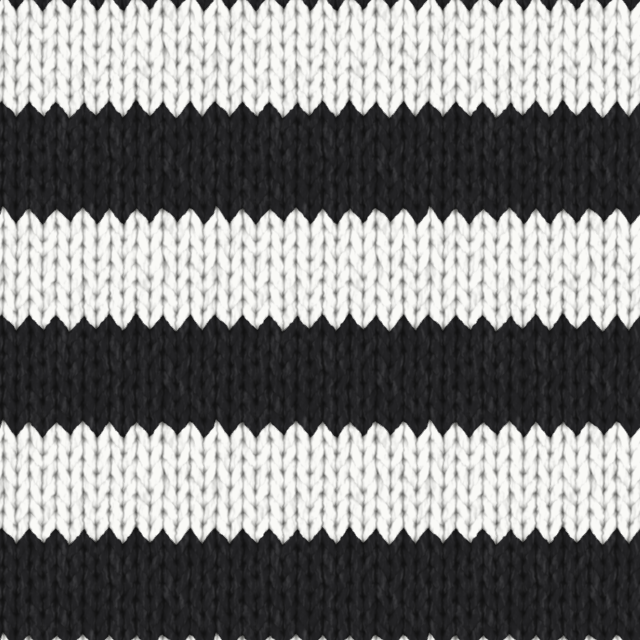
Reproduce this texture procedurally as a WebGL 1 fragment shader.

```glsl
precision highp float;
uniform vec2 u_resolution;

const vec2 STITCHES = vec2(8.0, 12.0); // columns and rows in one repeat
const float ROW_HEIGHT = 0.667;        // relative to the column width

float hash(vec2 p) {
  vec3 q = fract(vec3(p.xyx) * 0.1031);
  q += dot(q, q.yzx + 33.33);
  return fract((q.x + q.y) * q.z);
}

// Value noise that wraps after the given period
float noise(vec2 p, vec2 period) {
  vec2 i = floor(p), f = fract(p);
  f = f * f * (3.0 - 2.0 * f);
  vec2 a = mod(i, period), b = mod(i + 1.0, period);
  return mix(mix(hash(a), hash(vec2(b.x, a.y)), f.x),
             mix(hash(vec2(a.x, b.y)), hash(b), f.x), f.y);
}

vec3 knit(vec2 uv) {
  vec2 tile = fract(uv * 3.0);
  vec2 q = tile * STITCHES + vec2(-0.12, 0.14);

  // Uneven tension and a fuzzy outline
  vec2 coarse = tile * vec2(16.0, 12.0), fine = tile * 64.0;
  q.x += 0.10 * (noise(coarse, vec2(16.0, 12.0)) - 0.5);
  q.y += 0.24 * (noise(coarse + 5.5, vec2(16.0, 12.0)) - 0.5);
  q += 0.06 * (vec2(noise(fine, vec2(64.0)), noise(fine + 31.5, vec2(64.0))) - 0.5);

  float column = floor(q.x);
  float x = q.x - column - 0.5;
  float side = x < 0.0 ? 0.0 : 1.0;

  // The highest of the overlapping slanted legs is visible
  float height = -9.0, white = 0.0;
  vec2 leg = vec2(0.0), id = vec2(0.0);
  for (int k = -1; k <= 1; k++) {
    float row = floor(q.y) + float(k);
    vec2 legId = vec2(mod(column, STITCHES.x) * 2.0 + side, mod(row, STITCHES.y));
    float slant = 0.30 + 0.14 * (hash(legId + 7.0) - 0.5);
    vec2 d = vec2(abs(x) - 0.25, (q.y - row - 0.5) * ROW_HEIGHT);
    vec2 axis = vec2(sin(slant), cos(slant));
    vec2 local = vec2(dot(d, vec2(axis.y, -axis.x)) / 0.205, dot(d, axis) / 0.5);
    float isWhite = step(6.0, legId.y);
    float h = 1.0 - local.x * local.x - 0.7 * local.y * local.y + 0.06 * isWhite;
    if (h > height) {
      height = h;
      white = isWhite;
      leg = local;
      id = legId;
    }
  }

  // Twisted strands and fine fibres along the yarn
  vec2 offset = id * vec2(3.7, 5.3);
  float strand = noise(vec2(leg.x * 2.2 + leg.y * 2.0, leg.y * 0.8) + offset, vec2(128.0));
  float fibre = noise(vec2(leg.x * 5.0 + leg.y * 4.0, leg.y * 2.5) + offset, vec2(128.0));
  float grain = noise(tile * 128.0, vec2(128.0));
  float ply = 0.5 + 0.5 * sin(4.5 * leg.x + 6.0 * leg.y + 4.0 * strand);
  float texture = 0.3 * strand + 0.25 * ply + 0.3 * fibre + 0.15 * grain - 0.5;

  float relief = smoothstep(-0.75, 0.9, height);
  float tone = 0.08 * (hash(id + 19.0) - 0.5);
  float light = clamp(relief + 0.05 + 0.42 * texture + tone, 0.0, 1.0);

  vec3 whiteYarn = mix(vec3(0.20, 0.20, 0.19), vec3(0.98, 0.98, 0.97), light);
  vec3 blackYarn = mix(vec3(0.06), vec3(0.138, 0.138, 0.146), light * light);
  blackYarn += 0.26 * max(texture, 0.0) * relief;
  return mix(blackYarn, whiteYarn, white);
}

void main() {
  // Average a 3 by 3 grid, spaced in canvas units, for soft edges
  vec2 uv = gl_FragCoord.xy / u_resolution;
  vec3 color = vec3(0.0);
  for (int j = 0; j < 3; j++) {
    for (int i = 0; i < 3; i++) {
      color += knit(uv + (vec2(float(i), float(j)) - 1.0) * 0.0009);
    }
  }
  gl_FragColor = vec4(color / 9.0, 1.0);
}
```
